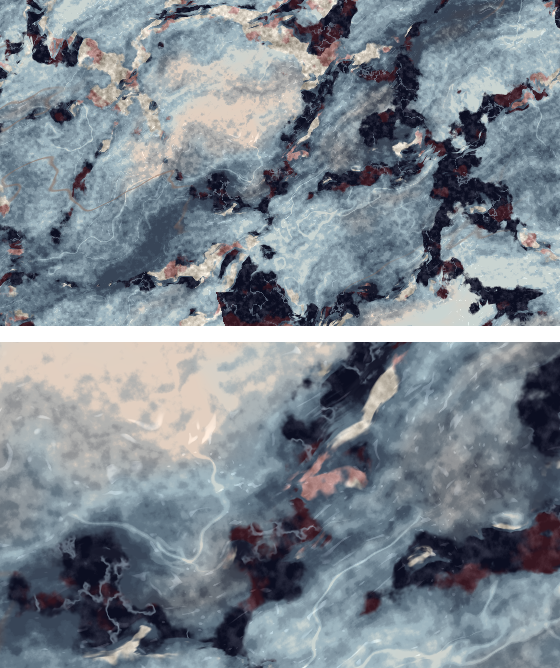
Top, the full canvas; bottom, a detail of the centre.
Write a WebGL 1 fragment shader that draws this texture.

```glsl
precision highp float;
uniform vec2 u_resolution;

#define GRAIN_ANGLE 0.56
#define SLAB_SCALE 2.3
#define CLAST_SCALE 6.5
#define CLAST_SHARE 0.06
#define SEAM_WIDTH 0.10
#define BASE_TONE 0.645
#define CLOUD_CONTRAST 0.8
#define STREAK_CONTRAST 0.46
#define GRIT_CONTRAST 0.34
#define VEIN_WIDTH 0.013

const vec3 NAVY = vec3(0.08, 0.09, 0.16);
const vec3 MAROON = vec3(0.24, 0.12, 0.16);
const vec3 ROSE = vec3(0.64, 0.45, 0.45);
const vec3 CREAM = vec3(0.83, 0.80, 0.75);
const vec3 RUST = vec3(0.55, 0.42, 0.36);

float hash(vec2 p) {
  return fract(sin(dot(p, vec2(127.1, 311.7))) * 43758.5453);
}

vec2 hash2(vec2 p) {
  return vec2(hash(p), hash(p + 41.3));
}

float noise(vec2 p) {
  vec2 i = floor(p), f = fract(p);
  f = f * f * (3.0 - 2.0 * f);
  return mix(mix(hash(i), hash(i + vec2(1, 0)), f.x),
             mix(hash(i + vec2(0, 1)), hash(i + vec2(1, 1)), f.x), f.y);
}

float fbm(vec2 p) {
  float sum = 0.0, amp = 0.5;
  for (int i = 0; i < 5; i++) {
    sum += amp * noise(p);
    p = mat2(1.6, 1.2, -1.2, 1.6) * p + 7.3;
    amp *= 0.5;
  }
  return sum / 0.97;
}

// Thin line along the middle contour of a noise field
float vein(vec2 p, float width) {
  return 1.0 - smoothstep(0.0, width, abs(fbm(p) - 0.5));
}

// Voronoi cells: x = distance to the border, y = random cell id
vec2 cells(vec2 p) {
  vec2 base = floor(p), f = fract(p), nearest = vec2(0.0), home = vec2(0.0);
  float best = 8.0, border = 8.0;
  for (int j = -1; j <= 1; j++)
    for (int i = -1; i <= 1; i++) {
      vec2 g = vec2(float(i), float(j));
      vec2 r = g + hash2(base + g) - f;
      if (dot(r, r) < best) { best = dot(r, r); nearest = r; home = g; }
    }
  for (int j = -2; j <= 2; j++)
    for (int i = -2; i <= 2; i++) {
      vec2 g = home + vec2(float(i), float(j));
      vec2 r = g + hash2(base + g) - f, d = r - nearest;
      if (dot(d, d) > 0.0001) border = min(border, dot(0.5 * (r + nearest), normalize(d)));
    }
  return vec2(border, hash(base + home + 5.7));
}

// Blue-grey stone ramp from shadow to highlight
vec3 stone(float t) {
  vec3 c = mix(vec3(0.09, 0.10, 0.17), vec3(0.25, 0.31, 0.38), smoothstep(0.08, 0.30, t));
  c = mix(c, vec3(0.38, 0.46, 0.52), smoothstep(0.30, 0.45, t));
  c = mix(c, vec3(0.51, 0.59, 0.64), smoothstep(0.45, 0.57, t));
  c = mix(c, vec3(0.62, 0.71, 0.75), smoothstep(0.57, 0.69, t));
  return mix(c, vec3(0.79, 0.83, 0.82), smoothstep(0.69, 0.84, t));
}

void main() {
  vec2 p = gl_FragCoord.xy / u_resolution.y;
  float c = cos(GRAIN_ANGLE), s = sin(GRAIN_ANGLE);
  vec2 along = mat2(c, -s, s, c) * p;
  vec2 warp = vec2(fbm(p * 3.5), fbm(p * 3.5 + 17.0)) - 0.5;
  vec2 bent = along + 0.3 * warp;
  float rough = fbm(p * 22.0 + 3.0) - 0.5;
  float grit = fbm(p * 100.0) - 0.5;

  // Cloudy, streaked slabs
  float tone = BASE_TONE + CLOUD_CONTRAST * (fbm(bent * vec2(1.8, 4.2)) - 0.5);
  tone += STREAK_CONTRAST * (fbm(bent * vec2(8.0, 38.0)) - 0.5) + GRIT_CONTRAST * grit;
  tone -= 0.22 * smoothstep(0.54, 0.72, fbm(bent * vec2(2.4, 4.6) + 9.0));

  // Pale hairline veins
  float hair = vein(bent * vec2(2.5, 4.0) + 21.0, VEIN_WIDTH) * smoothstep(0.3, 0.6, noise(p * 5.0));
  hair += 0.7 * vein(p * 3.4 + 51.0, VEIN_WIDTH) * smoothstep(0.4, 0.7, noise(p * 4.0 + 8.0));
  hair += 0.6 * vein(bent * vec2(4.0, 9.0) + 91.0, VEIN_WIDTH) * smoothstep(0.4, 0.7, noise(p * 6.0 + 18.0));
  tone += 0.18 * hair;

  // Seams between slabs, shaded at their rims
  float border = cells(bent * vec2(0.8, 1.2) * SLAB_SCALE + 2.6).x;
  float width = SEAM_WIDTH * smoothstep(0.2, 0.8, noise(p * 3.2 + 12.0)) + 0.008;
  float gap = border - width + 0.32 * rough;
  float seam = 1.0 - smoothstep(-0.02, 0.02, gap);
  tone -= 0.17 * (1.0 - smoothstep(0.0, 0.12, gap)) * smoothstep(0.3, 0.6, noise(p * 6.0 + 4.0));
  vec3 color = stone(max(tone, 0.24));

  // Warm stains and rusty threads
  float stain = smoothstep(0.6, 0.78, fbm(bent * vec2(2.5, 6.0) + 70.0));
  color = mix(color, color * vec3(1.12, 0.98, 0.92), stain);
  float thread = vein(along * vec2(1.1, 3.0) + 83.0, 0.009) * smoothstep(0.5, 0.75, noise(p * 2.6 + 33.0));
  color = mix(color, RUST, 0.55 * thread);

  // Rubble of dark, rosy and cream fragments
  float mood = 0.5 + 0.9 * (fbm(p * 2.8 + 31.0) - 0.5) + 1.1 * (fbm(bent * vec2(15.0, 24.0) + 6.0) - 0.5);
  float rosy = smoothstep(0.55, 0.65, fbm(p * 17.0 + 47.0));
  float crackle = vein(p * 24.0 + 61.0, 0.04) * smoothstep(0.35, 0.65, noise(p * 14.0));
  vec3 dark = mix(NAVY, MAROON, rosy) + 0.35 * max(grit, -0.1);
  dark = mix(dark, vec3(0.52, 0.59, 0.65), 0.65 * crackle);
  vec3 pale = mix(CREAM, ROSE, 0.8 * rosy) + 0.5 * grit + 0.5 * rough;
  vec3 rubble = mix(dark, stone(tone - 0.08 + 0.8 * rough), smoothstep(0.44, 0.51, mood));
  rubble = mix(rubble, pale, smoothstep(0.56, 0.63, mood));
  color = mix(color, rubble, seam);

  // Scattered angular dark clasts
  vec2 clast = cells((along + 0.16 * warp) * CLAST_SCALE + 0.05 * rough + 14.0);
  float inside = smoothstep(0.02, 0.06, clast.x + 0.3 * rough) * step(1.0 - CLAST_SHARE, clast.y);
  color = mix(color, dark, inside);

  // Bright mineral specks
  float speck = smoothstep(0.8, 0.95, noise(along * vec2(120.0, 190.0) + 40.0 * warp));
  color += 0.12 * speck * smoothstep(0.4, 0.7, noise(p * 9.0 + 2.0));
  gl_FragColor = vec4(clamp(color, 0.0, 1.0), 1.0);
}
```
